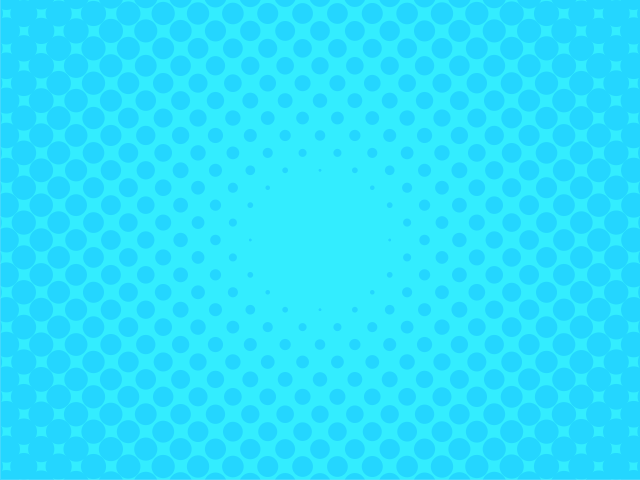
This background is drawn by a Shadertoy shader. Its source:

```glsl
// Dot radius in cells, growing with distance from the centre
float dotRadius(float dist) {
    float x = max(dist - 3.85, 0.0);
    return sqrt(max(0.0431 * x - 0.0005 * x * x, 0.0));
}

// Signed distance to the nearest dot of the checkerboard lattice
float halftone(vec2 p) {
    vec2 cell = floor(p);
    float nearest = 1e3;
    for (int j = 0; j < 2; j++) {
        for (int i = 0; i < 2; i++) {
            vec2 site = cell + vec2(i, j);
            float radius = dotRadius(length(site));
            bool hasDot = mod(site.x + site.y, 2.0) < 0.5 && radius > 0.0;
            if (hasDot) nearest = min(nearest, length(p - site) - radius);
        }
    }
    return nearest;
}

void mainImage(out vec4 fragColor, in vec2 fragCoord) {
    vec3 lightCyan = vec3(0.20, 0.93, 1.00);
    vec3 deepCyan = vec3(0.14, 0.84, 1.00);

    // Lattice coordinates around the canvas centre
    float cellSize = 0.0363 * iResolution.y;
    vec2 p = (fragCoord - 0.5 * iResolution.xy) / cellSize;

    // Antialiased dots
    float coverage = clamp(0.5 - halftone(p) * cellSize, 0.0, 1.0);
    vec3 color = mix(lightCyan, deepCyan, coverage);

    // Faint pale rim along the left and bottom edges
    vec2 uv = fragCoord / iResolution.y;
    float rim = 1.0 - smoothstep(0.0005, 0.0025, min(uv.x, uv.y));
    color = mix(color, vec3(0.45, 0.86, 0.98), 0.5 * rim);

    fragColor = vec4(color, 1.0);
}
```
